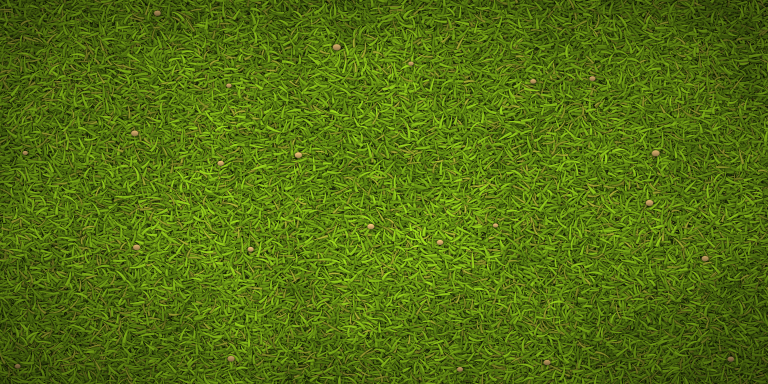
Give the GLSL for this texture, as a Shadertoy shader.

```glsl
const int LAYERS = 12;
const float CELL = 0.0225;
const float PEBBLE_CELL = 0.25;
const vec3 SOIL = vec3(0.14, 0.21, 0.04);
const vec3 GRASS_DARK = vec3(0.17, 0.27, 0.04);
const vec3 GRASS_LIGHT = vec3(0.54, 0.74, 0.10);
const vec3 STRAW_DARK = vec3(0.34, 0.38, 0.08);
const vec3 STRAW_LIGHT = vec3(0.64, 0.65, 0.20);
const vec3 PEBBLE = vec3(0.80, 0.66, 0.40);

// Integer hash giving three values from 0 to 1
vec3 hash3(vec2 cell, float seed) {
    uvec3 v = uvec3(ivec3(cell, seed) + 4096);
    v = v * 1664525u + 1013904223u;
    v += v.yzx * v.zxy;
    v ^= v >> 16u;
    v += v.yzx * v.zxy;
    return vec3(v >> 8u) / 16777216.0;
}

float valueNoise(vec2 p, float seed) {
    vec2 i = floor(p), f = fract(p);
    f = f * f * (3.0 - 2.0 * f);
    float low = mix(hash3(i, seed).x, hash3(i + vec2(1, 0), seed).x, f.x);
    float high = mix(hash3(i + vec2(0, 1), seed).x, hash3(i + vec2(1, 1), seed).x, f.x);
    return mix(low, high, f.y);
}

// Signed distance to a bent, tapering blade; its root is at x = -halfLength
float bladeDistance(vec2 q, float halfLength, float halfWidth, float bend) {
    float u = q.x / halfLength;
    float across = abs(q.y - bend * halfLength * (u * u - 0.4));
    float taper = sqrt(max(0.0, 0.5 - 0.5 * u));
    return max(across - halfWidth * taper, abs(q.x) - halfLength);
}

float coverage(float d, float blur) {
    return 1.0 - smoothstep(-blur, blur, d);
}

// One layer of scattered blades painted over the colour below
vec3 paintBlades(vec3 below, vec2 p, float layer, float depth, float tone, float lean, float px) {
    vec2 shifted = p + CELL * 7.0 * hash3(vec2(3, 5), layer).xy;
    vec2 home = floor(shifted / CELL);
    vec3 color = below;
    for (int j = -1; j <= 1; j++)
    for (int i = -1; i <= 1; i++) {
        vec2 cell = home + vec2(i, j);
        vec3 place = hash3(cell, 2.0 * layer + 20.0);
        vec3 look = hash3(cell, 2.0 * layer + 21.0);
        float angle = 1.57 + lean + (place.z - 0.5) * 4.2;
        vec2 axis = vec2(cos(angle), sin(angle));
        vec2 q = shifted - (cell + place.xy) * CELL;
        q = vec2(dot(q, axis), dot(q, vec2(-axis.y, axis.x)));

        float straw = step(0.87, look.z);
        float halfLength = CELL * mix(0.5, 0.97, look.x);
        float halfWidth = mix(0.0026, 0.0040, fract(look.z * 9.0)) * (1.0 - 0.3 * straw);
        float d = bladeDistance(q, halfLength, halfWidth, (fract(look.x * 13.0) - 0.5) * 0.6);

        float light = 0.08 + 0.42 * depth + 0.55 * look.y + tone;
        light += 0.10 * q.x / halfLength + 0.10 * sign(axis.x) * clamp(q.y / halfWidth, -1.0, 1.0);
        vec3 green = mix(GRASS_DARK, GRASS_LIGHT, light);
        vec3 dry = mix(STRAW_DARK, STRAW_LIGHT, light);
        color *= 1.0 - 0.24 * coverage(d - 0.002, 0.003);
        color = mix(color, mix(green, dry, straw), coverage(d, 0.65 * px));
    }
    return color;
}

// Sparse pale pebbles with a shaded lower edge
vec3 paintPebbles(vec3 below, vec2 p, float px) {
    vec2 cell = floor(p / PEBBLE_CELL);
    vec3 place = hash3(cell, 7.0);
    vec3 look = hash3(cell, 8.0);
    vec2 q = p - (cell + 0.1 + 0.8 * place.xy) * PEBBLE_CELL;
    float radius = mix(0.006, 0.0095, look.x);
    float d = length(q * vec2(0.9, 1.15)) - radius;
    float present = step(place.z, 0.75);
    float shade = 0.9 + 0.25 * clamp(q.y / radius, -1.0, 1.0);
    vec3 color = below * (1.0 - 0.4 * present * coverage(d - 0.002, 0.004));
    return mix(color, PEBBLE * shade, present * coverage(d, 0.7 * px));
}

void mainImage(out vec4 fragColor, in vec2 fragCoord) {
    vec2 p = fragCoord / iResolution.y;
    float px = 1.0 / iResolution.y;

    // Broad patches vary the brightness and the lean of the grass
    float patches = 0.6 * valueNoise(p * 5.0, 1.0) + 0.4 * valueNoise(p * 13.0, 2.0);
    float tone = (patches - 0.5) * 0.32;
    float lean = (valueNoise(p * 4.0, 3.0) - 0.5) * 0.5;

    vec3 color = SOIL;
    for (int k = 0; k < LAYERS; k++) {
        float depth = float(k) / float(LAYERS - 1);
        color = paintBlades(color, p, float(k), depth, tone, lean, px);
    }
    color = paintPebbles(color, p, px);

    // Darkened corners
    vec2 centered = 2.0 * fragCoord / iResolution.xy - 1.0;
    color *= 1.15 - 0.29 * dot(centered, centered);
    fragColor = vec4(clamp(color, 0.0, 1.0), 1.0);
}
```
